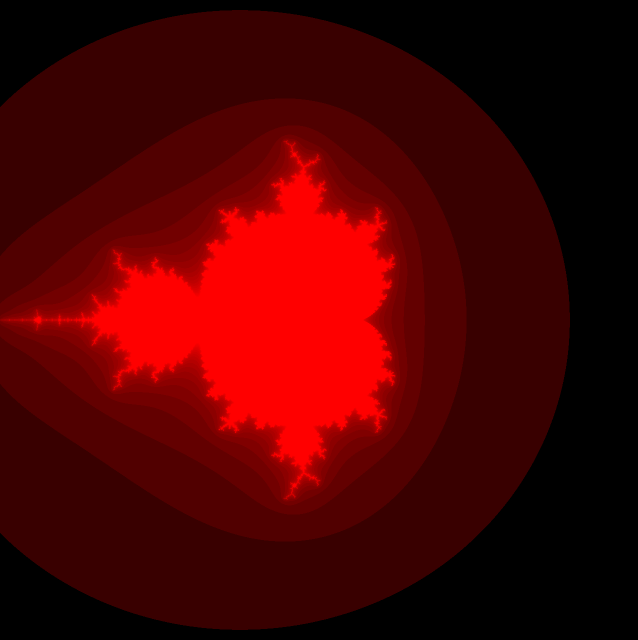
A WebGL 1 fragment shader for this background:

```glsl
precision highp float;
// Escape-time bands of the quadratic map z -> z*z + c over a square plane
// four units wide. Each band is a flat red whose strength is the square root
// of its step count; points that never escape are full red.

uniform vec2 u_resolution;

const int MAX_STEPS = 20;

vec2 complexSquare(vec2 z) {
    return vec2(z.x * z.x - z.y * z.y, 2.0 * z.x * z.y);
}

// Share of the steps survived before the orbit leaves a disc of radius 4
float survival(vec2 c) {
    vec2 z = c;
    float steps = 0.0;
    for (int i = 0; i < MAX_STEPS; i++) {
        z = complexSquare(z) + c;
        if (dot(z, z) > 16.0) break;
        steps += 1.0;
    }
    return steps / float(MAX_STEPS);
}

void main() {
    // Average a 2 x 2 grid of samples inside the pixel to smooth the edges
    float red = 0.0;
    for (int j = 0; j < 2; j++) {
        for (int i = 0; i < 2; i++) {
            vec2 offset = 0.5 * vec2(float(i), float(j)) - 0.25;
            vec2 c = 4.0 * (gl_FragCoord.xy + offset) / u_resolution.y - 2.0;
            red += 0.25 * sqrt(survival(c));
        }
    }
    gl_FragColor = vec4(red, 0.0, 0.0, 1.0);
}
```
